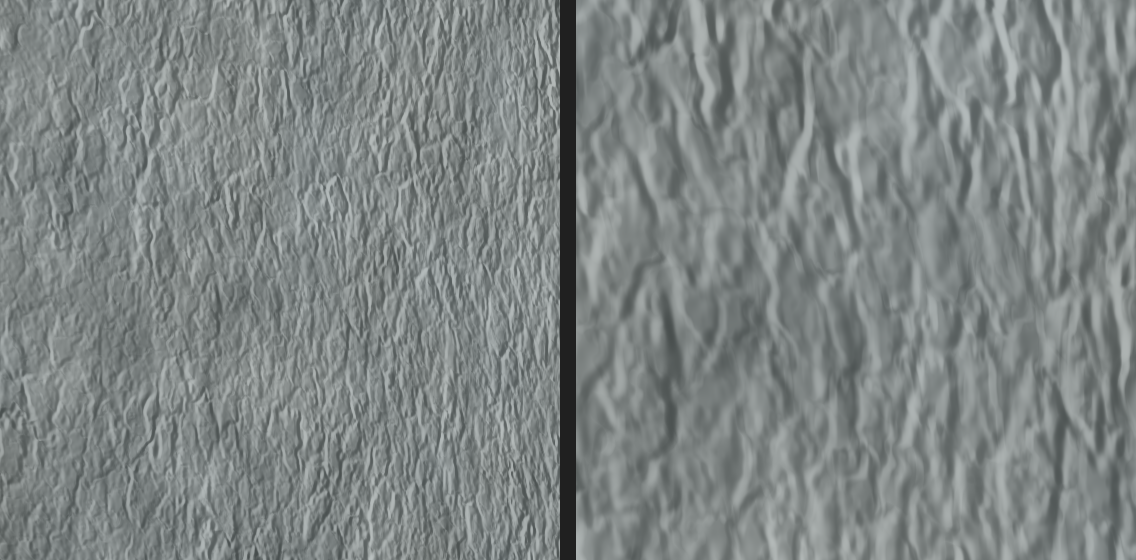
Left: the whole. Right: its middle third, enlarged.
Reproduce this texture procedurally as a WebGL 2 fragment shader.

```glsl
#version 300 es
precision highp float;
// Rough grey plaster: upright, ragged plates parted by soft creases, finer to the right.
// Two layers of stretched cellular noise plus lumps and grain form a height field,
// which is shaded by its slope towards a light at the upper left.

uniform vec2 u_resolution;
out vec4 fragColor;

const vec2 LIGHT_DIR = vec2(-0.90, 0.43);
const float SLOPE_STEP = 0.0052;      // distance over which the slope is taken
const float PLATES_ACROSS = 18.0;     // plates per canvas width at the left edge
const float PLATES_GAIN = 9.0;        // added density towards the right
const float PLATES_UP = 11.5;
const float CREASE_WIDTH = 0.50;
const float FINE_SCALE = 1.9;
const vec2 LUMP_SCALE = vec2(62.0, 34.0);
const float LUMP_HEIGHT = 0.42;
const vec2 GRAIN_SCALE = vec2(150.0, 105.0);
const float GRAIN_HEIGHT = 0.22;
const float RELIEF = 1.65;
const float TONE_MID = 0.519;
const float TONE_RANGE = 0.18;
const float SHADE_PATCHES = 0.085;
const vec3 TINT = vec3(-0.018, 0.007, 0.005);

vec2 hash2(vec2 p) {
    vec3 q = fract(p.xyx * vec3(0.1031, 0.1030, 0.0973));
    q += dot(q, q.yzx + 33.33);
    return fract((q.xx + q.yz) * q.zy);
}

vec2 noise2(vec2 p) {
    vec2 cell = floor(p);
    vec2 f = fract(p);
    f = f * f * (3.0 - 2.0 * f);
    vec2 low = mix(hash2(cell), hash2(cell + vec2(1, 0)), f.x);
    vec2 high = mix(hash2(cell + vec2(0, 1)), hash2(cell + vec2(1, 1)), f.x);
    return mix(low, high, f.y);
}

// Raised cells of uneven height, falling to zero at their borders
float plates(vec2 p) {
    vec2 base = floor(p);
    float nearest = 8.0;
    float second = 8.0;
    vec2 owner = base;
    for (int j = -1; j <= 1; j++) {
        for (int i = -1; i <= 1; i++) {
            vec2 cell = base + vec2(i, j);
            float d = length(cell + hash2(cell) - p);
            if (d < nearest) {
                second = nearest;
                nearest = d;
                owner = cell;
            } else {
                second = min(second, d);
            }
        }
    }
    float level = 0.5 + 0.75 * hash2(owner + 71.0).x;
    return level * smoothstep(0.0, CREASE_WIDTH, second - nearest);
}

// Ragged displacement of plate outlines
vec2 ragged(vec2 p) {
    return 0.42 * (noise2(p * 2.3) - 0.5) + 0.30 * (noise2(p * 5.3 + 19.0) - 0.5);
}

float height(vec2 p) {
    // Layered sines let the plates drift a little off the upright
    float drift = 0.006 * sin(p.y * 7.0 + p.x * 5.0) + 0.002 * sin(p.y * 19.0 - p.x * 11.0 + 1.3);
    float x = p.x + drift + 0.03 * p.y;
    vec2 grid = vec2(x * (PLATES_ACROSS + PLATES_GAIN * x), p.y * PLATES_UP + 0.12 * sin(p.x * 13.0));

    float depth = mix(0.45, 1.5, noise2(grid * 0.7 + 5.0).x);
    float coarse = depth * plates(grid + ragged(grid));

    vec2 fineGrid = grid * FINE_SCALE + 37.0;
    float fine = mix(0.26, 0.50, p.x) * plates(fineGrid + ragged(fineGrid));

    float lumps = LUMP_HEIGHT * noise2(p * LUMP_SCALE + 11.0).y;
    float grain = GRAIN_HEIGHT * noise2(p * GRAIN_SCALE).x;
    return coarse + fine + lumps + grain;
}

void main() {
    vec2 p = gl_FragCoord.xy / u_resolution.y;

    // Slope facing the light, softly limited
    vec2 reach = 0.5 * SLOPE_STEP * LIGHT_DIR;
    float slope = height(p - reach) - height(p + reach);
    float tone = TONE_MID + TONE_RANGE * tanh(RELIEF * slope);

    // Uneven shade over groups of plates, and faint warm and cool patches
    vec2 small = noise2(p * vec2(24.0, 13.0) + 3.0) - 0.5;
    vec2 broad = noise2(p * vec2(9.0, 6.0) + 8.0) - 0.5;
    tone += SHADE_PATCHES * (small.x + 0.6 * broad.x) + 0.015 * (p.x - 0.5);
    vec3 colour = tone + TINT + vec3(0.007, 0.0, -0.008) * broad.y;

    fragColor = vec4(colour, 1.0);
}
```
